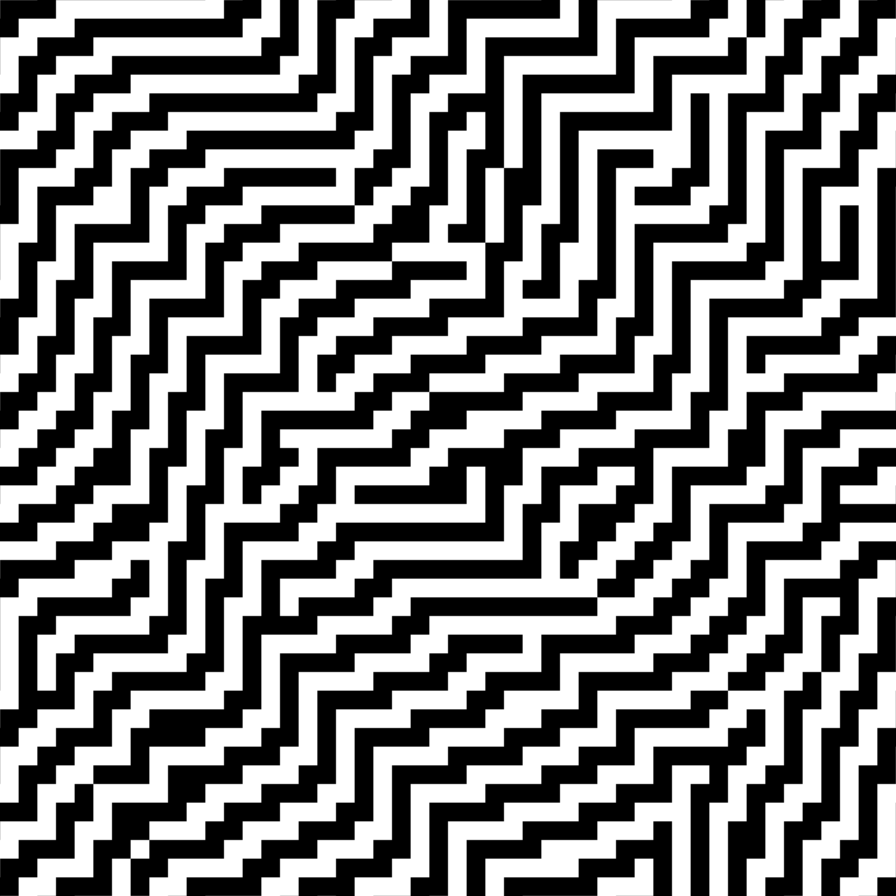
This pattern is drawn by a three.js fragment shader. Its source:

```glsl
// Black and white labyrinth of staircase bands on a square grid.
// Colours alternate along every falling diagonal; each diagonal has a random
// starting phase, and rare phase slips make the dead ends and blocks.

varying vec2 vUv;

const int CELLS = 48;              // grid cells across the canvas
const float SLIP_CHANCE = 0.022;   // chance per cell that the alternation slips
const float EDGE_WIDTH = 0.0015;   // width of the edge blend, in canvas units
const float SEED = 17.0;           // picks the arrangement
const vec3 DARK = vec3(0.0);
const vec3 LIGHT = vec3(1.0);

float hash(vec2 p) {
  return fract(sin(dot(p, vec2(127.1, 311.7))) * 43758.5453);
}

// 0 or 1 for a grid cell
float cellTone(vec2 cell) {
  float diagonal = cell.x + cell.y + SEED;
  float phase = step(0.5, hash(vec2(diagonal, 91.0)));

  // add up the slips met along the diagonal before this cell
  for (int i = 0; i <= CELLS; i++) {
    float column = float(i);
    if (column > cell.x) break;
    phase += step(hash(vec2(column + 0.37, diagonal)), SLIP_CHANCE);
  }
  return mod(cell.x + phase, 2.0);
}

void main() {
  // the four cells whose centres surround this point
  vec2 grid = vUv * float(CELLS) - 0.5;
  vec2 corner = floor(grid);

  // narrow blend across the borders between them
  float softness = EDGE_WIDTH * float(CELLS);
  vec2 blend = clamp((fract(grid) - 0.5) / softness + 0.5, 0.0, 1.0);

  float lower = mix(cellTone(corner), cellTone(corner + vec2(1.0, 0.0)), blend.x);
  float upper = mix(cellTone(corner + vec2(0.0, 1.0)), cellTone(corner + 1.0), blend.x);

  gl_FragColor = vec4(mix(DARK, LIGHT, mix(lower, upper, blend.y)), 1.0);
}
```
